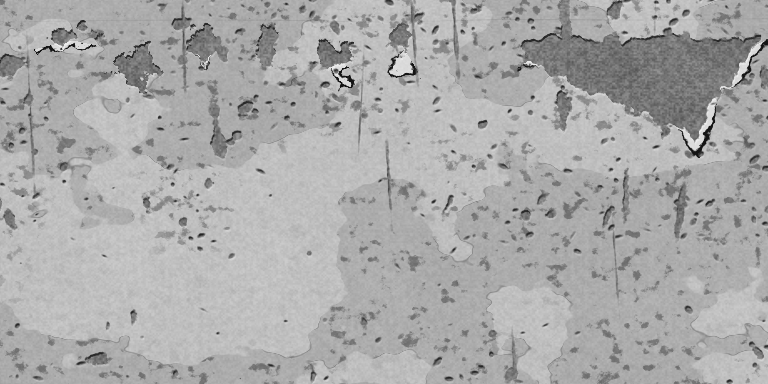
A Shadertoy shader for this texture:

```glsl
// Weathered pale plaster wall with peeling paint, chips, drips and grime
#define PAINT 0.75
#define WORN 0.675
#define BARE 0.47
#define SHADOW 0.08
#define LIP 0.86
#define GRAIN 0.09
#define CHIP_CHANCE 0.42
#define SPECK_CHANCE 0.34
#define STREAK_CHANCE 0.5
#define LIGHT_STEP vec2(-0.002, 0.0055)

float hash(vec2 p) {
    return fract(sin(dot(p, vec2(127.1, 311.7))) * 43758.5453);
}

float noise(vec2 p) {
    vec2 i = floor(p), f = fract(p);
    f = f * f * (3.0 - 2.0 * f);
    vec2 e = vec2(0.0, 1.0);
    return mix(mix(hash(i), hash(i + e.yx), f.x),
               mix(hash(i + e.xy), hash(i + e.yy), f.x), f.y);
}

float fbm(vec2 p) {
    float sum = 0.0, amp = 0.516;
    for (int i = 0; i < 5; i++) {
        sum += amp * noise(p);
        p = mat2(1.6, 1.2, -1.2, 1.6) * p + 5.3;
        amp *= 0.5;
    }
    return sum;
}

// Where damage gathers: mostly the left side and the lower right
float clutter(vec2 p) {
    float bias = 0.16 * smoothstep(0.8, 0.1, p.x) + 0.1 * smoothstep(1.4, 1.9, p.x);
    return mix(0.12, 1.0, smoothstep(0.42, 0.68, noise(p * 4.0 + 3.0) * 0.7 + 0.15 + bias));
}

// Scattered ragged ellipses, one per cell at most
float chips(vec2 p, vec2 cell, vec2 size, float chance, float tilt, float rough, float seed) {
    float d = 1.0;
    vec2 home = floor(p / cell);
    for (int j = -1; j <= 1; j++)
    for (int i = -1; i <= 1; i++) {
        vec2 id = home + vec2(i, j), key = id + seed;
        vec2 centre = (id + 0.15 + 0.7 * vec2(hash(key), hash(key + 31.7))) * cell;
        if (hash(key + 57.3) > chance * clutter(centre)) continue;
        float a = (hash(key + 11.9) - 0.5) * tilt, s = sin(a), c = cos(a);
        vec2 q = mat2(c, s, -s, c) * (p - centre);
        vec2 e = size * mix(vec2(0.4), vec2(1.0), vec2(hash(key + 73.1), hash(key + 91.4)));
        d = min(d, (length(q / e) - 1.0 + 2.6 * (rough - 0.5)) * min(e.x, e.y));
    }
    return d;
}

// Large peeled areas: a broad wedge and a row of rounder flakes near the top
float flakes(vec2 p, float rough) {
    vec2 q = p - vec2(1.36, 0.84);
    float wedge = max(dot(q, vec2(-0.406, -0.914)), dot(q - vec2(0.57, 0.0), vec2(0.845, -0.534)));
    wedge = max(wedge, max(q.y - 0.06, -q.x)) + 0.05 * (rough - 0.5);
    float d = wedge;
    for (int i = 0; i < 7; i++) {
        float k = float(i), h = hash(vec2(k, 4.0));
        vec2 centre = vec2(0.02 + 0.17 * k, 0.82 + 0.17 * hash(vec2(k, 9.0)));
        vec2 e = vec2(0.02) + vec2(0.035, 0.03) * vec2(h, hash(vec2(k, 2.0)));
        d = min(d, (length((p - centre) / e) - 1.0 + 3.0 * (rough - 0.5)) * min(e.x, e.y));
    }
    return d;
}

// Every spot where the paint is gone
float damage(vec2 p) {
    float rough = fbm(p * 32.0);
    float d = flakes(p, rough);
    d = min(d, chips(p, vec2(0.17, 0.29), vec2(0.017, 0.085), STREAK_CHANCE, 0.4, rough, 3.0));
    d = min(d, chips(p, vec2(0.14, 0.4), vec2(0.004, 0.14), STREAK_CHANCE, 0.15, rough, 41.0));
    d = min(d, chips(p, vec2(0.1), vec2(0.022, 0.016), CHIP_CHANCE, 3.0, rough, 83.0));
    return min(d, chips(p, vec2(0.036), vec2(0.01, 0.006), SPECK_CHANCE, 2.0, rough, 127.0));
}

void mainImage(out vec4 fragColor, in vec2 fragCoord) {
    vec2 p = fragCoord / iResolution.y;
    float aa = 1.0 / iResolution.y;
    float grain = 0.6 * noise(p * 230.0) + 0.4 * noise(p * 110.0) - 0.5;
    float dirt = clutter(p);

    // Paint with thin worn layers, grime and a faint crease
    float layer = fbm(p * vec2(3.0, 4.5) + 7.0) + 0.05 * dirt;
    float worn = smoothstep(0.57, 0.585, layer);
    float tone = mix(PAINT, WORN, worn) + 0.04 * (fbm(p * 6.0) - 0.5);
    float edge = smoothstep(0.007, 0.0, abs(layer - 0.575)) * smoothstep(0.45, 0.7, noise(p * 14.0));
    tone -= 0.16 * edge;
    tone -= 0.22 * smoothstep(0.6, 0.75, fbm(p * vec2(38.0, 46.0))) * max(worn, dirt);
    float crease = p.y - 0.94 - 0.012 * noise(vec2(p.x * 3.0, 1.0));
    tone -= 0.07 * smoothstep(0.003, 0.0, abs(crease)) * noise(p * 8.0);
    tone += GRAIN * grain;

    // Curled lips and their cast shadow under the large flakes
    float rough = fbm(p * 32.0);
    float flake = flakes(p, rough);
    float below = step(flakes(p + vec2(0.0, 0.02), rough), flake - 0.008);
    float curl = 0.022 * smoothstep(0.35, 0.75, noise(p * 11.0)) * below;
    tone = mix(tone, SHADOW, smoothstep(aa, -aa, flake - 1.5 * curl) * step(0.004, curl));
    tone = mix(tone, LIP + 0.5 * GRAIN * grain, smoothstep(aa, -aa, flake - curl) * below);

    // Bare wall, dark upper rim and light lower rim
    float bare = smoothstep(aa, -aa, damage(p));
    float lit = smoothstep(aa, -aa, damage(p + LIGHT_STEP));
    tone += 0.06 * lit * (1.0 - bare);
    float wall = BARE + 0.26 * grain + 0.12 * (fbm(p * 9.0) - 0.5);
    wall = mix(wall, SHADOW, 0.8 * (1.0 - lit) * smoothstep(0.25, 0.6, noise(p * 24.0)));
    tone = mix(tone, wall, bare);

    fragColor = vec4(vec3(clamp(tone, 0.0, 1.0)), 1.0);
}
```
